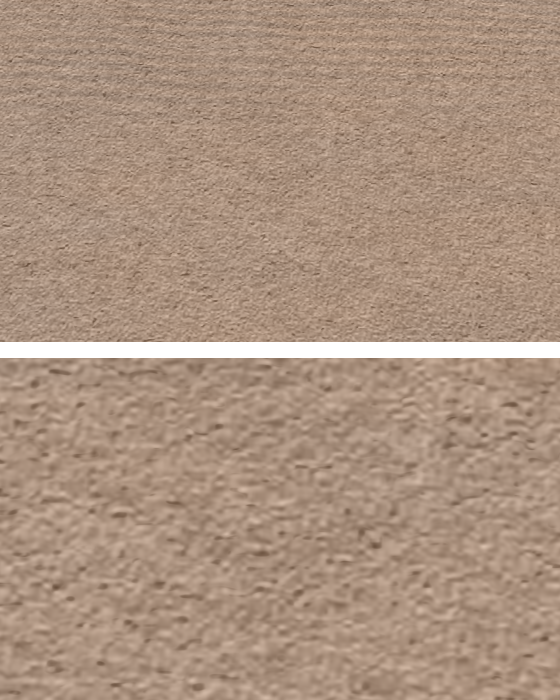
Top: the whole. Bottom: its middle third, enlarged.
Write a Shadertoy shader that draws this texture.

```glsl
#define SAND vec3(0.664, 0.563, 0.486)
#define GREY_TINT vec3(-0.022, -0.005, 0.010)
#define GRAIN_FREQ vec2(112.0, 150.0)
#define RELIEF 0.125
#define SPECKLE 0.115
#define CLUMPS 0.065
#define PIT_DEPTH 0.12
#define RIPPLE_DEPTH 0.027
#define PATCH_DEPTH 0.022

float hash(vec2 p) {
    vec3 q = fract(vec3(p.xyx) * 0.1031);
    q += dot(q, q.yzx + 33.33);
    return fract((q.x + q.y) * q.z);
}

float noise(vec2 p) {
    vec2 i = floor(p), f = fract(p);
    f = f * f * (3.0 - 2.0 * f);
    return mix(mix(hash(i), hash(i + vec2(1, 0)), f.x),
               mix(hash(i + vec2(0, 1)), hash(i + vec2(1, 1)), f.x), f.y);
}

float fbm(vec2 p) {
    float sum = 0.0, amp = 0.5;
    for (int i = 0; i < 4; i++) {
        sum += amp * noise(p);
        p = mat2(1.6, 1.2, -1.2, 1.6) * p + 17.3;
        amp *= 0.5;
    }
    return sum / 0.9375;
}

// Wind ripples that crowd together toward the far edge
float ripples(vec2 p) {
    float slope = 0.05 * smoothstep(0.9, 0.0, p.x);
    float warp = 0.035 * (noise(p * vec2(2.5, 4.0) + 4.0) - 0.5)
               + 0.010 * (noise(p * vec2(9.0, 14.0) + 24.0) - 0.5);
    float t = p.y - 0.6 - slope + warp;
    float wave = sin(6.2832 * (17.0 * t + 24.0 * t * t));
    float broken = smoothstep(0.2, 0.6, noise(p * vec2(4.0, 14.0) + 9.0));
    return wave * mix(0.5, 1.0, broken) * smoothstep(0.5, 0.85, p.y);
}

// Side-lit bumps, loose speckle and shadowed pits
float grains(vec2 p) {
    vec2 ground = vec2((p.x - 0.82) * (1.0 + 0.3 * p.y), p.y * (1.0 + 0.2 * p.y));
    vec2 g = ground * GRAIN_FREQ + 300.0;
    g.y += 1.0 * noise(g * 0.4 + 31.0);
    float relief = noise(g) - noise(g + vec2(-0.25, 0.85));
    float speckle = noise(g * 1.3 + 71.0) - 0.5;
    float clumps = noise(g * vec2(0.32, 0.5) + 13.0) - 0.5;
    float pit = smoothstep(0.72, 0.95, noise(g * vec2(0.5, 0.8) + 53.0));
    return RELIEF * relief + SPECKLE * speckle + CLUMPS * clumps
         - PIT_DEPTH * pit * smoothstep(0.25, -0.35, relief);
}

void mainImage(out vec4 fragColor, in vec2 fragCoord) {
    vec2 p = fragCoord / iResolution.y;

    // Broad patches and faint level streaks
    float patches = fbm(p * vec2(2.5, 5.0) + 40.0) - 0.5;
    float streaks = fbm(p * vec2(5.0, 24.0) + 80.0) - 0.5;
    float light = PATCH_DEPTH * (patches + 1.6 * streaks);
    float ripple = ripples(p);
    light += RIPPLE_DEPTH * ripple + grains(p) + 0.006;

    // Cooler sand on the left and in the ripple troughs
    float grey = 0.4 * smoothstep(0.7, 0.0, p.x) + 1.2 * (0.5 - fbm(p * vec2(3.0, 9.0) + 60.0))
               + 0.2 * smoothstep(0.2, 0.8, p.y) - 0.4 * ripple;
    vec3 color = SAND + light + GREY_TINT * clamp(grey, -0.4, 1.0);

    fragColor = vec4(clamp(color, 0.0, 1.0), 1.0);
}
```
